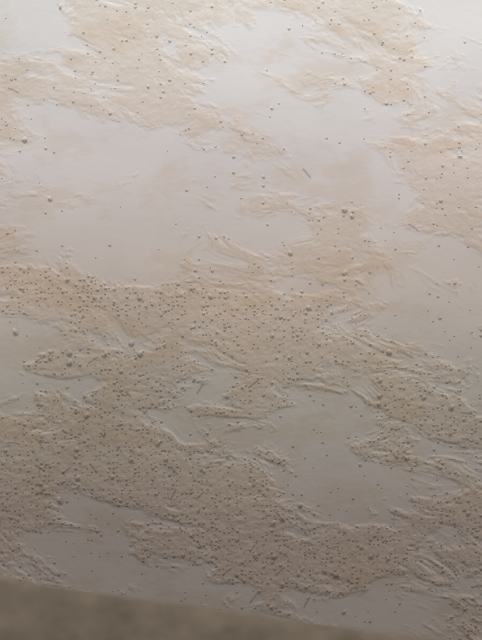
A Shadertoy shader for this texture:

```glsl
// A worn concrete floor seen at a slant, pale and clean far off, dusty near by.
// Stretched noise lays out the dust, its slope lights the relief, and hashed
// cells scatter crumbs and straws; a blurred sill crosses the bottom.

const vec3 GLARE = vec3(0.86, 0.84, 0.82);
const vec3 PALE  = vec3(0.78, 0.74, 0.72);
const vec3 SAND  = vec3(0.70, 0.65, 0.61);
const vec3 CLAY  = vec3(0.595, 0.565, 0.525);
const vec3 SHADE = vec3(0.505, 0.465, 0.435);
const vec3 SILL  = vec3(0.41, 0.37, 0.32);

vec2 hash2(vec2 p) {
    vec3 q = fract(vec3(p.xyx) * vec3(0.1031, 0.1030, 0.0973));
    q += dot(q, q.yzx + 33.33);
    return fract((q.xx + q.yz) * q.zy);
}

float noise(vec2 p) {
    vec2 i = floor(p), f = fract(p);
    f = f * f * (3.0 - 2.0 * f);
    float low = mix(hash2(i).x, hash2(i + vec2(1, 0)).x, f.x);
    float high = mix(hash2(i + vec2(0, 1)).x, hash2(i + vec2(1, 1)).x, f.x);
    return mix(low, high, f.y);
}

float fbm(vec2 p, int octaves, float gain) {
    float sum = 0.0, amp = 0.5, total = 0.0;
    for (int i = 0; i < octaves; i++) {
        sum += amp * noise(p);
        total += amp;
        amp *= gain;
        p = mat2(1.9, 0.6, -0.6, 1.9) * p + 17.3;
    }
    return sum / total;
}

// Linear blend from one tone to the next between heights a and b.
vec3 ramp(vec3 tone, vec3 next, float a, float b, float y) {
    return mix(tone, next, clamp((y - a) / (b - a), 0.0, 1.0));
}

vec3 floorTone(float y) {
    vec3 tone = ramp(SHADE * 0.97, SHADE, 0.05, 0.19, y);
    tone = ramp(tone, CLAY, 0.19, 0.385, y);
    tone = ramp(tone, SAND, 0.385, 0.56, y);
    tone = ramp(tone, PALE, 0.56, 0.74, y);
    return ramp(tone, GLARE, 0.74, 0.97, y);
}

// Crumbling cover of dust, 0 on bare slab and 1 on thick dirt.
float dustCover(vec2 p, float bias) {
    vec2 q = p * vec2(5.5, 12.0) + vec2(3.1, 7.4);
    q.y += 2.0 * p.x;
    q += 0.35 * (vec2(noise(q * 2.3), noise(q * 2.3 + 31.0)) - 0.5);
    return smoothstep(0.46, 0.59, fbm(q, 7, 0.68) + bias);
}

float relief(vec2 p, float bias) {
    float dust = dustCover(p, bias);
    float grit = fbm(p * vec2(105.0, 150.0), 3, 0.7);
    float lumps = fbm(p * vec2(32.0, 58.0) + 9.0, 3, 0.6);
    return dust * (0.45 + 1.1 * grit + 0.9 * lumps) + 0.3 * grit;
}

// Angular crumbs, one per cell: x is the sunlit top, y the shadow below.
vec2 crumbs(vec2 p, float scale, float density, float pixel) {
    vec2 lit = vec2(0.0), q = p * scale, cell = floor(q);
    float soft = pixel * scale * 0.7;
    for (int k = 0; k < 9; k++) {
        vec2 id = cell + vec2(k % 3 - 1, k / 3 - 1);
        vec2 rnd = hash2(id + scale);
        if (hash2(id + 71.0).x > density) continue;
        vec2 d = q - id - 0.2 - 0.6 * rnd;
        float radius = mix(0.1, 0.3, rnd.x * rnd.x);
        vec2 bent = d + (rnd.y - 0.5) * d.yx;
        float size = mix(length(bent), abs(bent.x) + abs(bent.y), 0.5);
        float body = 1.0 - smoothstep(radius - soft, radius + soft, size);
        float shadow = 1.0 - smoothstep(radius * 0.5, radius * 1.4 + soft, length(d + vec2(0.0, radius)));
        lit = max(lit, vec2(body * smoothstep(-radius, radius, d.y), shadow * (1.0 - body * 0.6)));
    }
    return lit;
}

// Sparse short straws and scratches at random angles.
float straws(vec2 p, float scale, float density, float pixel) {
    vec2 q = p * scale, id = floor(q), rnd = hash2(id + 5.0);
    if (hash2(id + 43.0).y > density) return 0.0;
    float angle = (rnd.x - 0.5) * 2.4;
    vec2 axis = vec2(cos(angle), sin(angle)), d = fract(q) - 0.5;
    d.y += (rnd.y - 0.5) * 0.3 + 0.5 * d.x * d.x;
    d -= axis * clamp(dot(d, axis), -0.2, 0.2);
    return 1.0 - smoothstep(0.01, 0.02 + pixel * scale, length(d));
}

void mainImage(out vec4 fragColor, in vec2 fragCoord) {
    float pixel = 1.0 / iResolution.y;
    vec2 p = fragCoord * pixel;
    float side = fragCoord.x / iResolution.x;

    // Dust thickens near the viewer and in a slanted band across the middle.
    float nearby = 1.0 - smoothstep(0.28, 0.62, p.y);
    float band = exp(-pow((p.y - 0.56 + 0.1 * side) / 0.04, 2.0));
    float corner = smoothstep(0.8, 1.0, p.y) * (side - 0.5);
    float bias = mix(-0.075, 0.045, nearby) + 0.07 * band + 0.08 * corner;
    float dust = dustCover(p, bias);

    // Broad tone with warm stains and cool bare slab.
    float cloud = fbm(p * vec2(5.0, 8.0) + 40.0, 4, 0.55) - 0.5;
    vec3 color = floorTone(p.y + 0.04 * cloud) * (1.0 + 0.06 * cloud);
    color *= 1.0 + 0.05 * (side - 0.5) * smoothstep(0.5, 1.0, p.y);
    color *= mix(vec3(1.0, 1.012, 1.025), vec3(0.985, 0.965, 0.94), dust);
    float stain = smoothstep(0.47, 0.68, fbm(p * vec2(11.0, 22.0) + 80.0, 6, 0.65));
    color *= 1.0 - stain * vec3(0.015, 0.035, 0.06);

    // Relief lit from the far side.
    vec2 stepUp = vec2(0.0006, 0.0018);
    float slope = relief(p - stepUp, bias) - relief(p + stepUp, bias);
    float strength = mix(0.06, 0.15, max(nearby, 0.6 * band));
    color *= 1.0 + clamp(slope * strength, -0.25, 0.16);

    // Loose grit in two sizes, mostly on the dust.
    float density = (0.05 + 0.4 * dust) * mix(0.2, 1.0, max(nearby, band));
    vec2 fine = crumbs(p, 150.0, density, pixel);
    vec2 coarse = crumbs(p, 72.0, density * 0.3, pixel);
    vec2 grit = max(fine, coarse);
    color *= 1.0 - 0.27 * grit.y;
    color = mix(color, color * 1.2 + 0.02, 0.6 * grit.x);
    color *= 1.0 - 0.16 * straws(p, 24.0, 0.03 + 0.2 * dust * nearby, pixel);

    // Out-of-focus sill sloping down to the right.
    float edge = 0.095 - 0.14 * p.x + 0.004 * (noise(p * 30.0) - 0.5);
    float blotch = fbm(p * vec2(22.0, 30.0), 3, 0.55) - 0.5;
    vec3 sill = SILL * (1.0 + 0.25 * blotch + 0.08 * smoothstep(0.03, 0.0, edge - p.y));
    color = mix(color, sill, 1.0 - smoothstep(edge - 0.006, edge + 0.006, p.y));

    fragColor = vec4(clamp(color, 0.0, 1.0), 1.0);
}
```
